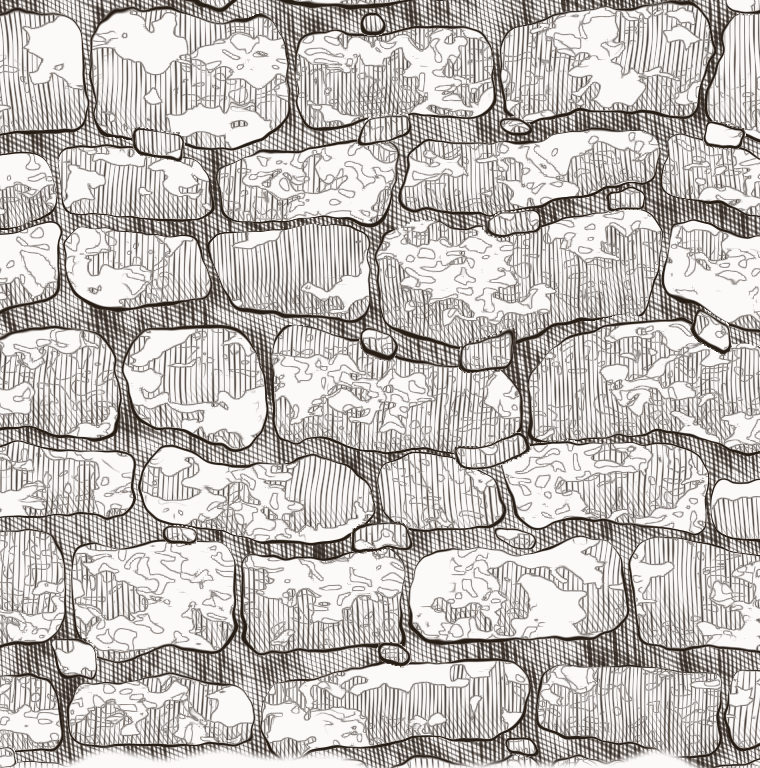
A Shadertoy shader for this texture:

```glsl
const vec3 PAPER = vec3(0.99, 0.982, 0.978);
const vec3 INK = vec3(0.12, 0.08, 0.05);
const float ROWS = 7.2;

float hash(vec2 p) {
    return fract(sin(dot(p, vec2(127.1, 311.7))) * 43758.5453);
}

float noise(vec2 p) {
    vec2 i = floor(p), f = fract(p);
    f = f * f * (3.0 - 2.0 * f);
    return mix(mix(hash(i), hash(i + vec2(1, 0)), f.x),
               mix(hash(i + vec2(0, 1)), hash(i + vec2(1, 1)), f.x), f.y);
}

float fbm(vec2 p) {
    float sum = 0.0, amp = 0.5;
    for (int k = 0; k < 4; k++) {
        sum += amp * noise(p);
        p = mat2(1.6, 1.2, -1.2, 1.6) * p + 17.3;
        amp *= 0.5;
    }
    return sum / 0.9375;
}

vec2 wobble(vec2 p, float freq, float amount) {
    return amount * (vec2(noise(p * freq), noise(p * freq + 41.7)) - 0.5);
}

float roundBox(vec2 p, vec2 halfSize, float radius) {
    vec2 q = abs(p) - halfSize + radius;
    return length(max(q, 0.0)) + min(max(q.x, q.y), 0.0) - radius;
}

// Pen stroke of a half width, softened by one pixel
float stroke(float d, float width, float px) {
    return 1.0 - smoothstep(width - px, width + px, d);
}

// Hand-drawn parallel lines that swell and break along their length
float hatch(vec2 p, float angle, float period, float width, float px) {
    vec2 dir = vec2(cos(angle), sin(angle));
    float u = (dot(p, dir) + 0.005 * noise(p * 20.0)) / period;
    float v = dot(p, vec2(-dir.y, dir.x));
    float swell = -0.1 + 2.2 * noise(vec2(floor(u) * 7.3, v * 32.0));
    return stroke(abs(fract(u) - 0.5) * period, width * swell, px);
}

// Distance to a level line of a noise value
float contour(float n, float level, float freq, float px) {
    return abs(n - level) / max(fwidth(n) / px, freq * 0.3);
}

float jointX(float i, float row) {
    return i + 0.5 * hash(vec2(i, row + 9.0));
}

// Coursed blocks: signed distance, seed, height within the block
vec3 blocks(vec2 p) {
    float row = floor(p.y * ROWS);
    float perRow = 3.1 + 1.4 * hash(vec2(row, 3.0));
    float x = p.x * perRow + 7.0 * hash(vec2(row, 5.0));
    float i = floor(x);
    i -= step(x, jointX(i, row));
    float left = jointX(i, row), right = jointX(i + 1.0, row);
    float seed = hash(vec2(i, row));
    vec2 q = vec2(x - 0.5 * (left + right), 0.0) / perRow;
    q.y = p.y - (row + 0.5) / ROWS;
    q.y += q.x * 0.14 * (hash(vec2(seed, 1.0)) - 0.5);
    vec2 halfSize = vec2(0.5 * (right - left) / perRow, 0.5 / ROWS) - 0.0055;
    halfSize.y *= 1.0 - 0.24 * hash(vec2(seed, 2.0));
    float radius = mix(0.02, 0.05, hash(vec2(seed, 4.0)));
    return vec3(roundBox(q, halfSize, radius), seed, q.y / halfSize.y);
}

// Small filler stones wedged along the bed joints
vec3 fillers(vec2 p) {
    float row = floor(p.y * ROWS + 0.5);
    float i = floor(p.x * 7.0);
    float seed = hash(vec2(i + 30.0, row));
    vec2 q = p - vec2((i + 0.35 + 0.3 * seed) / 7.0, row / ROWS);
    vec2 halfSize = mix(vec2(0.014, 0.010), vec2(0.042, 0.019), hash(vec2(seed, 6.0)));
    float d = roundBox(q, halfSize, 0.010) + step(seed, 0.66);
    return vec3(d, seed, q.y / halfSize.y);
}

void mainImage(out vec4 fragColor, in vec2 fragCoord) {
    float px = 1.0 / iResolution.y;
    vec2 p = fragCoord * px;

    // Irregular wall layout
    vec2 w = p + wobble(p, 4.0, 0.07) + wobble(p, 15.0, 0.022) + wobble(p, 60.0, 0.006);
    w.y += 0.016 * sin(w.y * 17.0);
    vec3 stone = blocks(w), filler = fillers(w);
    stone = filler.x < 0.003 ? filler : stone;
    float d = stone.x, seed = stone.y, height = stone.z;
    float rough = step(0.6, hash(vec2(seed, 8.0)));

    // Bare lit patches with ragged rims
    vec2 grain = p + seed * 37.0;
    grain += wobble(grain, 45.0, 0.016);
    float light = fbm(grain * vec2(15.0, 24.0)) + 0.2 * (noise(grain * vec2(60.0, 85.0)) - 0.5);
    light += 0.06 * height + 0.16 * (noise(p * 9.0) - 0.5) + 0.1 * (hash(vec2(seed, 7.0)) - 0.5);
    float lit = smoothstep(0.505, 0.525, light);
    float rim = stroke(contour(light, 0.515, 22.0, px), 0.0005, px);

    // Pits and squiggles
    float pits = noise(grain * vec2(95.0, 130.0));
    float pitZone = max(rough, smoothstep(0.55, 0.62, noise(grain * 14.0 + 5.0)));
    float squiggle = pitZone * stroke(contour(pits, 0.62, 95.0, px), 0.0004, px);

    // Stone shading, deeper toward the underside
    float period = mix(0.0052, 0.0075, hash(vec2(seed, 9.0)));
    float lines = hatch(p, 0.16 * (seed - 0.5), period, 0.0006, px);
    float under = smoothstep(0.0, -0.9, height + 0.8 * (noise(p * 15.0) - 0.5));
    float cross = under * hatch(p, 0.55, 0.0058, 0.0005, px);
    float face = (1.0 - lit) * (1.0 - (1.0 - 0.85 * lines) * (1.0 - 0.6 * cross));
    face = max(face, max(0.75 * rim, 0.7 * squiggle));

    // Mortar in crossed strokes of changing weight
    float weight = mix(0.0003, 0.0016, noise(p * 22.0));
    float mortar = 1.0 - (1.0 - 0.85 * hatch(p, 0.08, 0.0054, weight, px))
                       * (1.0 - 0.6 * hatch(p, 1.15, 0.0060, weight, px));
    float ink = mix(face, mortar, smoothstep(-px, px, d));

    // Outline, thicker below
    float pen = 0.0003 + 0.0019 * noise(p * 28.0) + 0.0007 * smoothstep(0.0, -0.8, height);
    ink = max(ink, stroke(abs(d), pen, px));

    // Drawing thins out at the lower edge
    ink *= smoothstep(0.0, 0.015, p.y - 0.03 * noise(vec2(p.x * 14.0, 2.0)) + 0.012);
    fragColor = vec4(mix(PAPER, INK, 0.96 * ink), 1.0);
}
```
